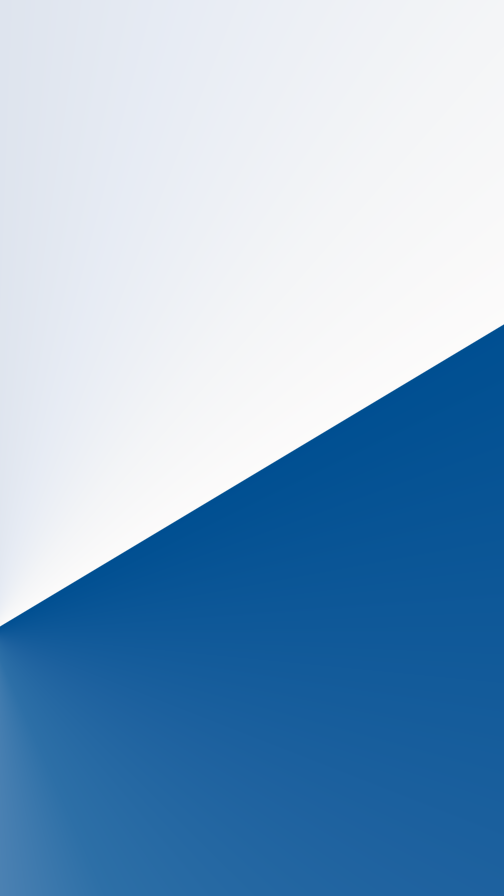
Reproduce this background procedurally as a Shadertoy shader.

```glsl
// A pale sheet above a deep blue one, parted by a rising diagonal edge.
// Both are shaded by conic gradients that fan out from one pivot just
// beyond the left side; the edge is smoothed by its signed distance.

const float HALF_PI = 1.5707963;
const float EDGE_ANGLE = 0.540;

// Blend through four colours placed at 0, a, b and 1.
vec3 ramp(float t, float a, float b, vec3 c0, vec3 c1, vec3 c2, vec3 c3) {
    vec3 color = mix(c0, c1, clamp(t / a, 0.0, 1.0));
    color = mix(color, c2, clamp((t - a) / (b - a), 0.0, 1.0));
    return mix(color, c3, clamp((t - b) / (1.0 - b), 0.0, 1.0));
}

// t runs from the diagonal edge up to the vertical.
vec3 paleSheet(float t) {
    return ramp(t, 0.34, 0.73,
        vec3(0.988, 0.984, 0.982), vec3(0.955, 0.960, 0.968),
        vec3(0.903, 0.922, 0.955), vec3(0.868, 0.892, 0.930));
}

// t runs from the diagonal edge down to the vertical.
vec3 blueSheet(float t) {
    return ramp(t, 0.49, 0.80,
        vec3(0.000, 0.310, 0.570), vec3(0.118, 0.383, 0.624),
        vec3(0.176, 0.436, 0.654), vec3(0.310, 0.515, 0.705));
}

void mainImage(out vec4 fragColor, in vec2 fragCoord) {
    // Scale each axis to a 9:16 frame with unit height
    vec2 p = fragCoord / iResolution.xy * vec2(0.5625, 1.0);
    vec2 fromPivot = p - vec2(-0.013, 0.293);
    float angle = atan(fromPivot.y, fromPivot.x);

    // Conic shading on either side of the edge
    vec3 pale = paleSheet((angle - EDGE_ANGLE) / (HALF_PI - EDGE_ANGLE));
    vec3 blue = blueSheet((EDGE_ANGLE - angle) / (HALF_PI + EDGE_ANGLE));

    // Signed distance to the diagonal, positive above it
    float edge = dot(fromPivot, vec2(-sin(EDGE_ANGLE), cos(EDGE_ANGLE)));
    float soft = 0.75 / iResolution.y;
    fragColor = vec4(mix(blue, pale, smoothstep(-soft, soft, edge)), 1.0);
}
```
